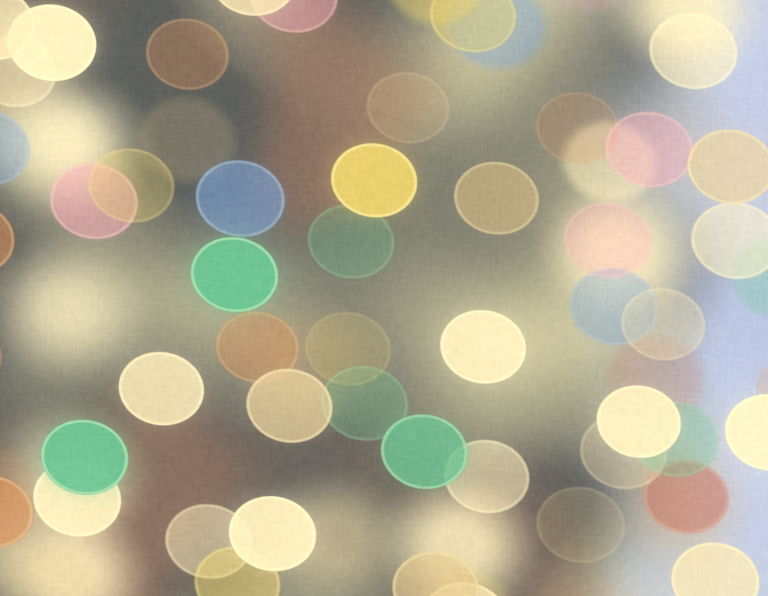
This background is drawn by a Shadertoy shader. Its source:

```glsl
// Out-of-focus lights: pale oval discs over a muted, blurred backdrop.
// Gradient noise tints the backdrop; jittered grids scatter wide glows, faint
// coloured discs and bright rimmed discs, blended back to front.

const vec3 CREAM = vec3(0.99, 0.93, 0.74);
const vec3 TAN = vec3(0.86, 0.75, 0.54);
const vec3 TINTS[6] = vec3[6](
    vec3(0.85, 0.59, 0.39),   // orange
    vec3(0.78, 0.47, 0.40),   // red
    vec3(0.90, 0.81, 0.46),   // yellow
    vec3(0.48, 0.76, 0.58),   // green
    vec3(0.95, 0.68, 0.71),   // pink
    vec3(0.53, 0.66, 0.82));  // blue

vec3 hash(vec2 p) {
    vec3 q = fract(p.xyx * vec3(0.1031, 0.1030, 0.0973));
    q += dot(q, q.yxz + 33.33);
    return fract((q.xxy + q.yzz) * q.zyx);
}

float cornerSlope(vec2 cell, vec2 corner, vec2 f) {
    return dot(hash(cell + corner + 50.0).xy * 2.0 - 1.0, f - corner);
}

float gradientNoise(vec2 p) {
    vec2 i = floor(p), f = p - i;
    vec2 u = f * f * f * (f * (f * 6.0 - 15.0) + 10.0);
    return mix(mix(cornerSlope(i, vec2(0, 0), f), cornerSlope(i, vec2(1, 0), f), u.x),
               mix(cornerSlope(i, vec2(0, 1), f), cornerSlope(i, vec2(1, 1), f), u.x), u.y);
}

// Distance to a slightly tilted oval, wider than it is high
float oval(vec2 p, float radius) {
    p = mat2(0.985, 0.174, -0.174, 0.985) * p;
    return length(p * vec2(0.92, 1.08)) - radius;
}

vec3 backdrop(vec2 p, float width) {
    float light = 0.12 + 0.50 * smoothstep(0.5, 1.0, p.x) + 1.5 * gradientNoise(p * 3.1 + 4.0);
    vec3 color = mix(vec3(0.43, 0.43, 0.40), vec3(0.80, 0.77, 0.62), clamp(light, 0.0, 1.0));
    float brown = smoothstep(0.0, 0.4, gradientNoise(p * 2.7 + 17.0));
    color = mix(color, vec3(0.68, 0.52, 0.42), 0.55 * brown);
    float blue = smoothstep(0.72, 0.97, p.x / width + 0.15 * gradientNoise(p * 4.0 + 31.0));
    color = mix(color, vec3(0.77, 0.80, 0.88), 0.9 * blue);
    // Column of wide pale lights near the left side
    for (int i = 0; i < 3; i++) {
        vec2 center = vec2(0.11, 0.20 + 0.28 * float(i));
        float glow = smoothstep(0.07, -0.07, oval(p - center, 0.085));
        color = mix(color, vec3(0.95, 0.90, 0.73), glow * (0.6 + 0.17 * float(i)));
    }
    return color;
}

// alphas: least and greatest opacity; tinted: share of discs that are not cream
vec3 addDiscs(vec3 color, vec2 p, float cell, float seed, float radius, float blur,
              float density, vec2 alphas, float tinted) {
    vec2 home = floor(p / cell);
    for (int y = -1; y <= 1; y++)
    for (int x = -1; x <= 1; x++) {
        vec2 id = home + vec2(x, y) + seed;
        vec3 place = hash(id), look = hash(id + 71.3);
        vec2 center = (id - seed + 0.05 + 0.9 * place.xy) * cell;
        // Lights gather towards the right
        if (place.z > density * mix(0.72, 1.2, smoothstep(0.2, 0.8, center.x))) continue;

        // Warm tints are the most common; dim pale lights lean to tan
        vec3 pale = mix(TAN, CREAM, smoothstep(0.1, 0.6, look.z));
        vec3 tint = look.x < tinted ? TINTS[int(5.99 * pow(look.y, 1.2))] : pale;
        float alpha = mix(alphas.x, alphas.y, look.z);
        float d = oval(p - center, radius * (0.96 + 0.08 * look.y));
        float inside = smoothstep(blur, -blur, d);
        float sharp = 1.0 - smoothstep(0.006, 0.015, blur);
        // Halo, filled oval, then a thin pale rim
        color = mix(color, tint, 0.25 * alpha * alpha * sharp * exp(-max(d, 0.0) * 65.0));
        color = mix(color, tint, alpha * inside);
        float rim = smoothstep(0.0038, 0.0008, abs(d + 0.0028)) * sharp;
        color = mix(color, mix(tint, vec3(1.0, 0.98, 0.80), 0.65), 0.55 * alpha * rim);
    }
    return color;
}

void mainImage(out vec4 fragColor, in vec2 fragCoord) {
    vec2 p = fragCoord / iResolution.y;
    float edge = max(0.0019, 0.7 / iResolution.y);
    vec3 color = backdrop(p, iResolution.x / iResolution.y);

    // Wide glows, blurred discs, faint discs, bright discs
    color = addDiscs(color, p, 0.30, 11.0, 0.085, 0.060, 0.40, vec2(0.35, 0.85), 0.0);
    color = addDiscs(color, p, 0.20, 59.0, 0.074, 0.014, 0.38, vec2(0.15, 0.55), 0.8);
    color = addDiscs(color, p, 0.18, 37.0, 0.067, edge * 1.3, 0.60, vec2(0.15, 0.55), 0.72);
    color = addDiscs(color, p, 0.19, 83.0, 0.067, edge, 0.52, vec2(0.50, 1.0), 0.24);

    // Faint woven grain, then a lift in contrast about the middle tone
    float weave = gradientNoise(p * vec2(190.0, 50.0)) + gradientNoise(p * vec2(50.0, 190.0));
    color += 0.022 * weave;
    color = mix(vec3(0.71, 0.67, 0.56), color, 1.22);
    fragColor = vec4(clamp(color, 0.0, 1.0), 1.0);
}
```
